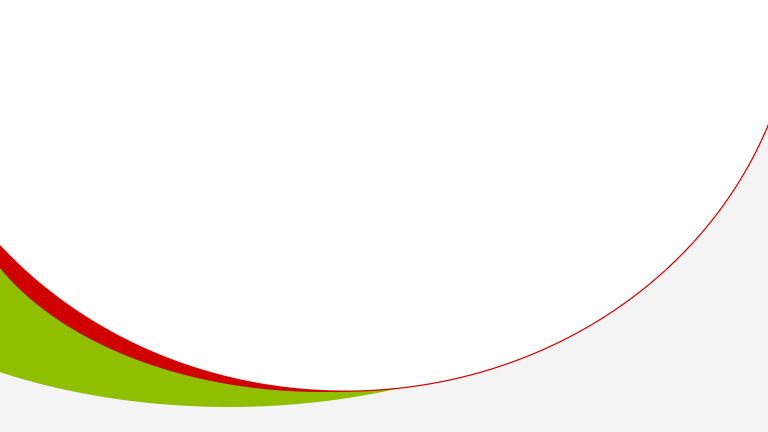
Write a Shadertoy shader that draws this background.

```glsl
// Sweeping curves on a light grey ground: a large white ellipse with a thin
// red rim lies over red and green ellipses, whose visible parts are crescents.
// Each layer is an approximate ellipse distance, painted from back to front.

// Approximate signed distance to an ellipse, negative inside
float ellipseDistance(vec2 p, vec2 center, vec2 radii) {
    vec2 q = (p - center) / radii;
    float k = length(q);
    return k * (k - 1.0) / max(length(q / radii), 1e-4);
}

// Coverage of the inside of a shape, smoothed over one pixel
float coverage(float distance) {
    return clamp(0.5 - distance * iResolution.y, 0.0, 1.0);
}

void mainImage(out vec4 fragColor, in vec2 fragCoord) {
    // Canvas height is one unit; x is scaled to keep a 16:9 layout
    vec2 p = fragCoord / iResolution.xy * vec2(16.0 / 9.0, 1.0);

    float green = ellipseDistance(p, vec2(0.530, 0.7523), vec2(1.1343, 0.6944));
    float red = ellipseDistance(p, vec2(0.7454, 0.625), vec2(0.8403, 0.5324));
    float white = ellipseDistance(p, vec2(0.7986, 1.0451), vec2(1.0451, 0.9491));

    vec3 redColor = vec3(0.82, 0.0, 0.0);
    vec3 color = vec3(0.957);

    // Crescents
    color = mix(color, vec3(0.56, 0.75, 0.0), coverage(green));
    color = mix(color, redColor, coverage(red));

    // Thin rim, then the white field
    color = mix(color, redColor, coverage(white - 0.0028));
    color = mix(color, vec3(1.0), coverage(white));

    fragColor = vec4(color, 1.0);
}
```
